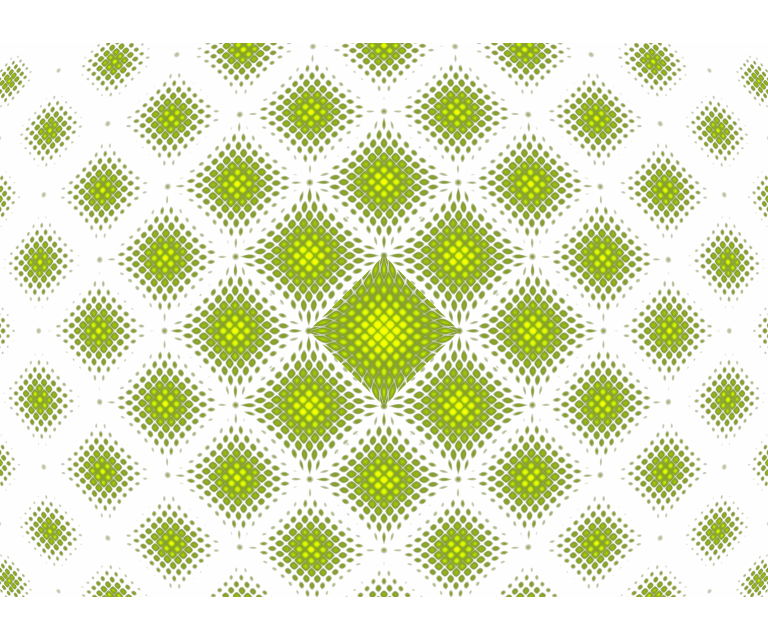
Give the GLSL for this pattern, as a Shadertoy shader.

```glsl
// Diamond lattice of leafy green medallions, bulged like a sphere, in a white frame.
// Each tile holds a mesh of small diamonds drawn out into blades near its rim; a
// colour ramp turns their level, which falls off from the tile's heart, into ink.

const float PI = 3.14159265;
const vec2  LATTICE_CENTER = vec2(0.5, 0.483); // fraction of the canvas
const float TILE_RADIUS = 0.118;               // half diagonal, in canvas heights
const float SPHERE_RADIUS = 0.8125;            // strength of the bulge
const float FRAME_HEIGHT = 0.067;              // blank band above and below
const float MESH_FREQUENCY = 12.0 * PI;
const float MESH_STRENGTH = 0.64;
const float MESH_FULLNESS = 0.8;               // below one widens the diamonds
const float BLADE_STRETCH = 0.28;              // radial stretch near the rim
const float HEART_LEVEL = 0.34;
const float HEART_FADE = 0.06;                 // loss of level per tile outward
const float HEART_GLOW = 0.22;
const float EDGE_FALLOFF = 0.33;
const float OUTER_FALLOFF = 0.28;              // added for tiles off the center
const float RING_FALLOFF = 0.06;               // added per tile outward
const int   SAMPLES = 3;                       // smoothing grid per axis

const vec3 PAPER  = vec3(0.995);
const vec3 MIST   = vec3(0.78, 0.80, 0.71);
const vec3 OLIVE  = vec3(0.53, 0.62, 0.20);
const vec3 LEAF   = vec3(0.58, 0.72, 0.05);
const vec3 LIME   = vec3(0.80, 0.93, 0.04);
const vec3 YELLOW = vec3(0.98, 1.00, 0.00);

// Unroll the spherical bulge onto a flat plane
vec2 unbulge(vec2 p) {
    float r = max(length(p), 1e-5);
    return p * SPHERE_RADIUS * asin(min(r / SPHERE_RADIUS, 1.0)) / r;
}

// Center of the diamond tile that contains p
vec2 tileCenter(vec2 p) {
    vec2 id = floor(0.5 * vec2(p.x + p.y, p.x - p.y) + 0.5);
    return vec2(id.x + id.y, id.x - id.y);
}

vec3 inkRamp(float level) {
    vec3 color = mix(PAPER, MIST, smoothstep(0.0, 0.08, level));
    color = mix(color, OLIVE, smoothstep(0.08, 0.24, level));
    color = mix(color, LEAF, smoothstep(0.32, 0.54, level));
    color = mix(color, LIME, smoothstep(0.54, 0.76, level));
    return mix(color, YELLOW, smoothstep(0.76, 0.95, level));
}

// Ink level at a point of the flat lattice
float medallions(vec2 p) {
    vec2 center = tileCenter(p);
    float ring = length(center);
    vec2 local = p - center;

    // Mesh of small diamonds, narrowing to corners and stretched towards the rim
    vec2 width = max(cos(0.5 * PI * local.yx), vec2(0.02));
    vec2 bladed = local * (1.0 - BLADE_STRETCH * dot(local, local));
    vec2 waves = cos(MESH_FREQUENCY * bladed / sqrt(width));
    float mesh = pow(0.5 * abs(waves.x + waves.y), MESH_FULLNESS);

    // Envelope reaches along the diagonals and dips at mid edge
    vec2 arcs = local / width;
    vec2 sq = arcs * arcs;
    float spread = sqrt(sq.x + sq.y + 1.5 * sq.x * sq.y);
    float falloff = EDGE_FALLOFF + RING_FALLOFF * ring
                  + OUTER_FALLOFF * (1.0 - exp(-1.5 * ring));
    float level = HEART_LEVEL - HEART_FADE * ring - falloff * spread
                + HEART_GLOW * exp(-10.0 * dot(local, local))
                + MESH_STRENGTH * mesh;

    // Small knots where tile corners meet
    vec2 q = abs(local);
    float corner = min(length(q - vec2(1.0, 0.0)), length(q - vec2(0.0, 1.0)));
    float knot = (1.0 - smoothstep(0.0, 0.06, corner)) * exp(-0.2 * length(p));
    return max(level, 0.4 * knot);
}

vec3 scene(vec2 uv, float aspect) {
    if (abs(uv.y - 0.5) > 0.5 - FRAME_HEIGHT) return vec3(1.0);
    vec2 p = (uv - LATTICE_CENTER) * vec2(aspect, 1.0);
    return inkRamp(medallions(unbulge(p) / TILE_RADIUS));
}

void mainImage(out vec4 fragColor, in vec2 fragCoord) {
    float aspect = iResolution.x / iResolution.y;
    vec3 color = vec3(0.0);
    for (int j = 0; j < SAMPLES; j++) {
        for (int i = 0; i < SAMPLES; i++) {
            vec2 offset = (vec2(i, j) + 0.5) / float(SAMPLES) - 0.5;
            color += scene((fragCoord + offset) / iResolution.xy, aspect);
        }
    }
    fragColor = vec4(color / float(SAMPLES * SAMPLES), 1.0);
}
```
